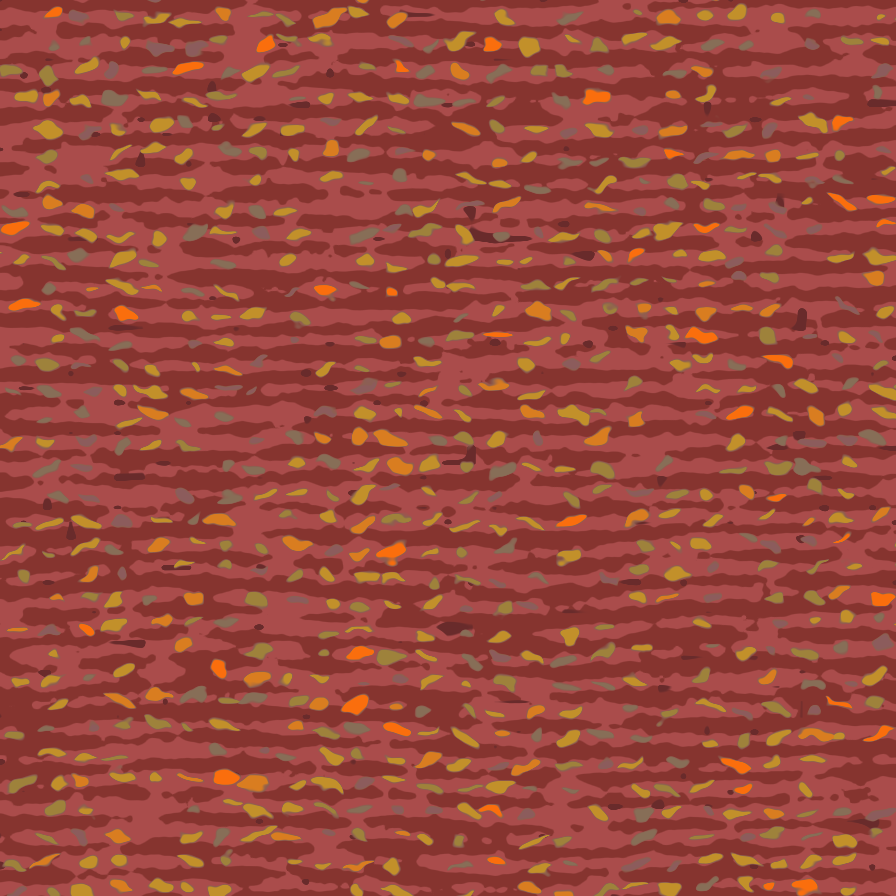
Write a Shadertoy shader that draws this texture.

```glsl
// Coarse red woven cloth with rows of small ochre and orange flecks.
#define COLUMNS 26.0      // fleck columns across the canvas
#define ROWS 34.0         // yarn rows up the canvas
#define ROW_DRIFT 0.6     // slow waviness of the rows, in rows
#define ROW_CONTRAST 0.38 // strength of the row banding
#define FLECK_SHARE 0.83  // chance that a crossing carries a fleck
#define FLECK_WARP 0.010  // raggedness of the fleck outlines
#define RIM_WIDTH 0.0012  // dull outline around each fleck
#define KNOT_LEVEL 0.92   // noise level above which dark knots appear

const vec3 LIGHT_RED = vec3(0.665, 0.298, 0.295);
const vec3 DARK_RED  = vec3(0.525, 0.205, 0.185);
const vec3 KNOT      = vec3(0.410, 0.170, 0.170);
const vec3 RIM       = vec3(0.550, 0.375, 0.315);
const vec3 MAUVE     = vec3(0.550, 0.360, 0.360);
const vec3 GREY      = vec3(0.530, 0.430, 0.340);
const vec3 OLIVE     = vec3(0.620, 0.510, 0.230);
const vec3 OCHRE     = vec3(0.760, 0.565, 0.165);
const vec3 ORANGE    = vec3(0.850, 0.490, 0.125);
const vec3 BRIGHT    = vec3(0.980, 0.430, 0.050);

// Integer hash: lattice cell and salt to 0..1
float hash(vec2 cell, int salt) {
    uvec2 u = uvec2(ivec2(cell));
    uint h = u.x * 1597334677u ^ u.y * 3812015801u ^ uint(salt) * 2654435769u;
    h = (h ^ (h >> 16)) * 2146121005u;
    h = (h ^ (h >> 15)) * 2221713035u;
    h ^= h >> 16;
    return float(h >> 8) / 16777216.0;
}

float noise(vec2 p, int salt) {
    vec2 i = floor(p), f = fract(p);
    f = f * f * (3.0 - 2.0 * f);
    float low = mix(hash(i, salt), hash(i + vec2(1, 0), salt), f.x);
    float high = mix(hash(i + vec2(0, 1), salt), hash(i + vec2(1, 1), salt), f.x);
    return mix(low, high, f.y);
}

// Approximate signed distance to an ellipse, positive inside
float ellipse(vec2 q, vec2 r) {
    float k = length(q / r);
    return k * (1.0 - k) / max(length(q / (r * r)), 0.001);
}

vec3 fleckColor(float t) {
    vec3 c = mix(MAUVE, GREY, step(0.14, t));
    c = mix(c, OLIVE, step(0.28, t));
    c = mix(c, OCHRE, step(0.46, t));
    c = mix(c, ORANGE, step(0.84, t));
    return mix(c, BRIGHT, step(0.955, t));
}

// Nearest fleck: x = depth inside it, y = its warmth
vec2 flecks(vec2 grid) {
    vec2 cellSize = 1.0 / vec2(COLUMNS, ROWS);
    vec2 best = vec2(-1.0, 0.0);
    for (int j = -1; j <= 1; j++)
    for (int i = -1; i <= 1; i++) {
        vec2 cell = floor(grid) + vec2(i, j);
        float columnBias = 0.3 * (hash(vec2(cell.x, 0.0), 1) - 0.5);
        if (hash(cell, 2) > FLECK_SHARE + columnBias) continue;

        float warmth = hash(cell, 3);
        vec2 jitter = vec2(hash(cell, 4), hash(cell, 5)) - 0.5;
        vec2 q = (grid - cell - 0.5 - jitter * vec2(0.4, 0.35)) * cellSize;
        q.y += (hash(cell, 6) - 0.5) * 0.9 * q.x;

        vec2 radius = mix(vec2(0.18, 0.12), vec2(0.45, 0.27),
                          vec2(hash(cell, 7), hash(cell, 8)));
        float d = ellipse(q, radius * cellSize * mix(0.85, 1.15, warmth));
        if (d > best.x) best = vec2(d, warmth);
    }
    return best;
}

void mainImage(out vec4 fragColor, in vec2 fragCoord) {
    vec2 p = fragCoord / iResolution.y;
    float px = 0.8 / iResolution.y;

    // Weave grid with gently drifting rows
    vec2 grid = p * vec2(COLUMNS, ROWS);
    grid.y += ROW_DRIFT * noise(p * vec2(5.0, 6.0), 11);

    // Two red tones: row bands broken by stretched noise
    float tone = -ROW_CONTRAST * cos(6.2832 * grid.y);
    tone += 1.1 * (noise(p * vec2(22.0, 48.0), 12) - 0.5);
    tone += 0.6 * (noise(p * vec2(70.0, 100.0), 13) - 0.5);
    tone += 0.3 * (noise(p * vec2(130.0, 150.0), 14) - 0.5);
    float soft = 0.7 * fwidth(tone) + 0.001;
    vec3 color = mix(DARK_RED, LIGHT_RED, smoothstep(-soft, soft, tone));

    // Rare dark knots
    float knot = noise(p * vec2(38.0, 60.0), 15);
    color = mix(color, KNOT, smoothstep(KNOT_LEVEL, KNOT_LEVEL + 0.02, knot));

    // Ragged flecks with a thin dull rim
    vec2 warp = vec2(noise(p * vec2(75.0, 95.0), 16),
                     noise(p * vec2(75.0, 95.0), 17)) - 0.5;
    vec2 fleck = flecks(grid + FLECK_WARP * warp * vec2(COLUMNS, ROWS));
    color = mix(color, RIM, smoothstep(-px, px, fleck.x));
    color = mix(color, fleckColor(fleck.y),
                smoothstep(-px, px, fleck.x - RIM_WIDTH));

    fragColor = vec4(color, 1.0);
}
```
